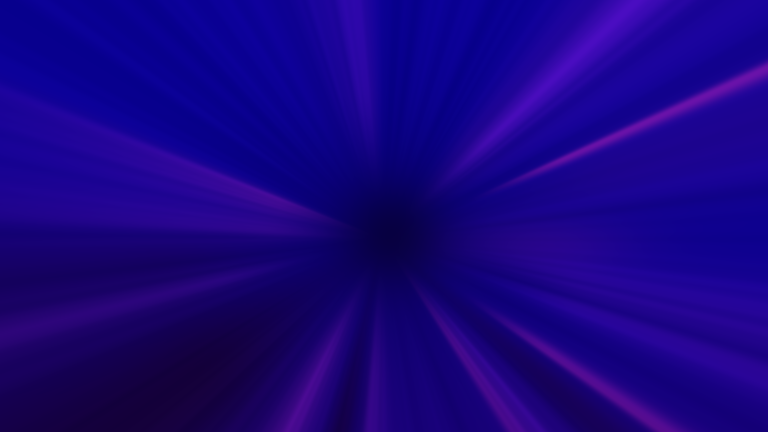
A Shadertoy shader for this background:

```glsl
// Violet and magenta light rays bursting from a dark core over deep blue.

#define CENTER vec2(0.499, 0.446)
#define SKY vec3(0.030, 0.0, 0.575)
#define FLOOR vec3(0.085, 0.0, 0.46)
#define NIGHT vec3(0.070, 0.0, 0.19)
#define VIOLET vec3(0.12, 0.025, 0.10)
#define MAGENTA vec3(0.36, 0.065, 0.11)
#define CORE_DARKNESS 0.42
#define STREAK_AMOUNT 0.30
#define RAY_STREAKS 1.2

const int RAY_COUNT = 12;
const int SHADOW_COUNT = 4;

// Angle, clockwise width, counterclockwise width (degrees), start radius
const vec4 RAY_SHAPE[RAY_COUNT] = vec4[](
    vec4(96.0, 3.5, 13.0, 0.08), vec4(45.0, 11.0, 7.0, 0.06),
    vec4(24.1, 1.2, 0.7, 0.20), vec4(-15.0, 6.0, 8.0, 0.22),
    vec4(-34.5, 0.9, 2.2, 0.20), vec4(-56.0, 1.3, 2.6, 0.04),
    vec4(-52.0, 4.0, 4.5, 0.03), vec4(-95.0, 2.0, 5.0, 0.05),
    vec4(-116.0, 5.0, 5.5, 0.04), vec4(-166.0, 3.5, 4.0, 0.12),
    vec4(159.5, 2.0, 7.0, 0.01), vec4(175.0, 7.0, 5.0, 0.01));

// Magenta share, strength, falloff with distance
const vec3 RAY_LIGHT[RAY_COUNT] = vec3[](
    vec3(0.15, 0.85, 0.0), vec3(0.25, 0.95, 0.0),
    vec3(1.00, 0.95, 0.0), vec3(0.10, 0.75, 0.0),
    vec3(0.80, 0.65, 0.0), vec3(0.75, 0.60, 0.4),
    vec3(0.00, 0.80, 0.0), vec3(0.15, 0.75, 0.0),
    vec3(0.20, 0.80, 0.0), vec3(0.00, 0.75, 0.0),
    vec3(0.65, 0.95, 1.9), vec3(0.45, 0.65, 1.3));

// Angle, width (degrees), depth of the dark sectors
const vec3 SHADOWS[SHADOW_COUNT] = vec3[](
    vec3(-143.0, 20.0, 0.88), vec3(-102.5, 4.0, 0.70),
    vec3(-41.0, 4.5, 0.50), vec3(-174.0, 7.0, 0.42));

float hash(float n) {
    return fract(sin(n * 12.9898) * 43758.5453);
}

// Smooth noise around the circle, joined without a seam
float ringNoise(float turn, float cells) {
    float x = fract(turn) * cells;
    float cell = floor(x);
    float a = hash(cell + cells);
    float b = hash(mod(cell + 1.0, cells) + cells);
    return mix(a, b, smoothstep(0.0, 1.0, x - cell));
}

// Signed difference of two angles in degrees, within half a turn
float angleGap(float a, float b) {
    return mod(a - b + 180.0, 360.0) - 180.0;
}

float bell(float x) {
    return exp(-x * x);
}

void mainImage(out vec4 fragColor, in vec2 fragCoord) {
    vec2 uv = fragCoord / iResolution.xy;
    vec2 p = (fragCoord - CENTER * iResolution.xy) / iResolution.y;
    float radius = length(p);
    float angle = degrees(atan(p.y, p.x + 1e-5));

    // Blue backdrop with dark sectors
    vec3 color = mix(FLOOR, SKY, smoothstep(0.0, 0.85, uv.y + 0.2 * uv.x));
    float reach = smoothstep(0.0, 0.55, radius);
    for (int i = 0; i < SHADOW_COUNT; i++) {
        vec3 s = SHADOWS[i];
        color = mix(color, NIGHT, s.z * reach * bell(angleGap(angle, s.x) / s.y));
    }

    // Fine radial streaks
    float turn = angle / 360.0;
    float streaks = 0.45 * ringNoise(turn, 67.0) + 0.35 * ringNoise(turn, 149.0)
        + 0.2 * ringNoise(turn, 293.0) - 0.5;
    streaks *= smoothstep(0.05, 0.4, radius);
    color *= 1.0 + STREAK_AMOUNT * 0.5 * streaks;
    color += VIOLET * STREAK_AMOUNT * (streaks + 0.25);

    // Soft-edged rays, wider near the core
    float softness = 0.10 / (radius + 0.05);
    for (int i = 0; i < RAY_COUNT; i++) {
        vec4 shape = RAY_SHAPE[i];
        vec3 light = RAY_LIGHT[i];
        float gap = angleGap(angle, shape.x);
        float width = (gap < 0.0 ? shape.y : shape.z) + softness;
        float fade = smoothstep(shape.w, shape.w + 0.28, radius);
        fade *= exp(-light.z * max(radius - 0.25, 0.0));
        vec3 tint = mix(VIOLET, MAGENTA, light.x);
        color += tint * light.y * fade * bell(gap / width) * (1.0 + RAY_STREAKS * streaks);
    }

    // Violet wash and faint glow right of the core
    float wash = bell(angleGap(angle, 17.0) / 11.0) * smoothstep(0.1, 0.6, radius);
    color += vec3(VIOLET.rg, -0.04) * 0.6 * wash;
    vec2 glow = (p - vec2(0.36, -0.01)) / vec2(0.22, 0.06);
    color += MAGENTA * 0.30 * exp(-dot(glow, glow));

    // Dark core, with a wider faint shade
    float core = length(p - vec2(0.02, 0.01));
    color *= 1.0 - CORE_DARKNESS * bell(core / 0.12);
    color *= 1.0 - 0.5 * CORE_DARKNESS * bell(core / 0.32);
    fragColor = vec4(clamp(color, 0.0, 1.0), 1.0);
}
```
